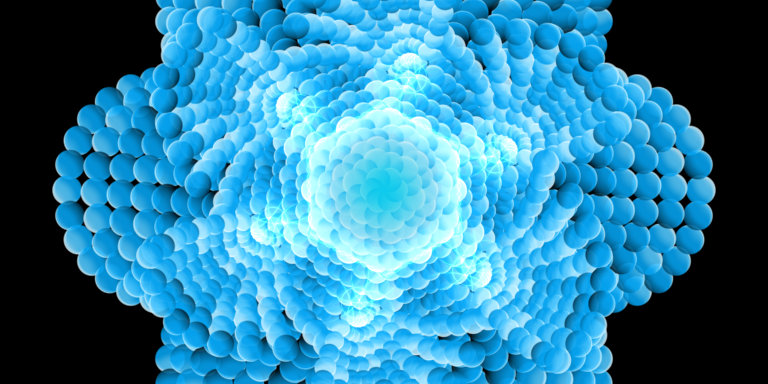
Reproduce this background procedurally as a WebGL 1 fragment shader.

```glsl
precision highp float;
// Sixfold flower of glossy blue beads with a glowing cyan hexagonal heart on black.
uniform vec2 u_resolution;

const float SIXTH = 1.0471976;

float hash(vec2 p) {
  vec3 q = fract(p.xyx * vec3(0.1031, 0.103, 0.0973));
  q += dot(q, q.yzx + 33.33);
  return fract((q.x + q.y) * q.z);
}

vec2 turn(vec2 p, float a) {
  float c = cos(a), s = sin(a);
  return vec2(c * p.x - s * p.y, s * p.x + c * p.y);
}

// Tone ramp: black, deep blue, azure, sky, ice, white
vec3 ramp(float t) {
  vec3 c = mix(vec3(0.0), vec3(0.01, 0.44, 0.65), smoothstep(0.0, 0.3, t));
  c = mix(c, vec3(0.02, 0.63, 0.93), smoothstep(0.25, 0.45, t));
  c = mix(c, vec3(0.32, 0.78, 0.99), smoothstep(0.5, 0.7, t));
  c = mix(c, vec3(0.69, 0.91, 1.0), smoothstep(0.7, 0.9, t));
  return mix(c, vec3(1.0), smoothstep(0.95, 1.3, t));
}

// Paints one slightly translucent bead, lit from its outer side
void bead(inout vec3 col, vec2 d, float radius, float tone) {
  float edge = 1.0 / u_resolution.y;
  float dist = length(d);
  if (dist > radius + edge) return;
  float l = min(dist / radius, 1.0);
  float lit = dot(d, vec2(0.7, 0.55)) / radius;
  float rim = pow(l, 9.0) * smoothstep(-0.5, 0.7, lit);
  float shade = tone + 0.26 * lit - 0.1 * l * l + 0.45 * rim;
  float cover = smoothstep(radius + edge, radius - edge, dist);
  col = mix(col, ramp(shade), cover * 0.9);
}

// Outer lobe: nested arcs of beads, the outermost at the back
void lobe(inout vec3 col, vec2 q) {
  if (length(q - vec2(0.52, 0.0)) > 0.46) return;
  for (int k = 0; k < 9; k++) {
    float row = float(k);
    for (int j = -6; j <= 6; j++) {
      float a = float(j) * 0.235;
      vec2 c = vec2(0.555 + 0.27 * cos(a) - row * (0.077 - 0.003 * row),
                    0.285 * sin(a) * (1.0 + 0.02 * row) + 0.006 * row);
      float tone = 0.56 - 0.032 * row + 0.26 * (hash(vec2(row, float(j) + 9.0)) - 0.5);
      bead(col, q - c, 0.0385 + 0.0004 * row, tone);
    }
  }
}

// Inner petal: curved strings fanning from a bright node to a beaded edge
void petal(inout vec3 col, vec2 q) {
  if (length(q - vec2(0.4, 0.25)) > 0.46) return;
  vec2 node = vec2(0.29, 0.09);
  for (int j = 0; j < 9; j++) {
    float s = float(j) / 8.0;
    vec2 tip = mix(mix(vec2(0.15, 0.4), vec2(0.6, 0.47), s),
                   mix(vec2(0.6, 0.47), vec2(0.61, 0.17), s), s);
    vec2 span = tip - node;
    for (int k = 1; k < 10; k++) {
      float t = float(k) / 9.0;
      vec2 c = node + span * t + vec2(span.y, -span.x) * t * (1.0 - t) * 0.45;
      float tone = mix(0.95, 0.58, t) + 0.34 * (hash(vec2(float(j) + 3.0, float(k))) - 0.5);
      bead(col, q - c, mix(0.02, 0.035, t), tone);
    }
  }
}

// Nearby beads of one concentric ring, slightly scattered in each sixth
void ringBead(inout vec3 col, vec2 p, float ring, float radius, float tone) {
  float wedge = SIXTH / ring;
  float shift = 0.5 * mod(ring, 2.0);
  float id = floor(atan(p.y, p.x) / wedge + shift);
  for (int k = -1; k <= 1; k++) {
    float slot = mod(id + float(k), 6.0 * ring);
    float vary = hash(vec2(mod(slot, ring) + 2.0, ring)) - 0.5;
    vec2 q = turn(p, -(slot + 0.5 - shift) * wedge) - vec2(0.035 * ring + 0.018 * vary, 0.0);
    bead(col, q, radius * (1.0 + 0.3 * vary), tone + 0.36 * vary);
  }
}

void main() {
  vec2 p = (gl_FragCoord.xy - 0.5 * u_resolution) / u_resolution.y - vec2(0.0, 0.005);
  float r = length(p);
  vec3 col = vec3(0.0);

  for (int i = 0; i < 6; i++) lobe(col, turn(p, -float(i) * SIXTH));
  if (r < 0.46)
    for (int i = 0; i < 7; i++) ringBead(col, p, 11.0 - float(i), 0.03, 0.42 + 0.06 * float(i));
  for (int i = 0; i < 6; i++) petal(col, turn(p, -float(i) * SIXTH));

  // Hexagonal heart of pale scales, tinted cyan in the middle
  vec2 h = abs(turn(p, -0.03));
  float hex = max(h.x, dot(h, vec2(0.5, 0.866))) - 0.195;
  vec3 heart = ramp(0.86);
  for (int i = 0; i < 6; i++) ringBead(heart, p, 6.0 - float(i), 0.034, 0.88);
  heart = mix(heart, vec3(0.69, 0.93, 1.0), 0.2);
  vec3 cyan = vec3(heart.r * 0.4, 0.55 + 0.38 * heart.g, 1.0);
  heart = mix(heart, cyan, exp(-r * r * 75.0));
  heart = mix(heart, vec3(0.05, 0.88, 1.0), 0.6 * exp(-r * r * 400.0));
  col = mix(col, heart, smoothstep(0.006, -0.006, hex) * 0.92);

  // Braided rim and soft halo
  float wave = 0.004 * sin(atan(p.y, p.x) * 30.0);
  float rim = exp(-abs(hex + wave) * 500.0) + exp(-abs(hex - wave) * 500.0);
  col += vec3(0.6, 0.8, 0.9) * (0.32 * rim + 0.14 * exp(-abs(hex) * 22.0));

  // Bright nodes with fine arcing wisps
  for (int i = 0; i < 6; i++) {
    vec2 q = turn(p, -float(i) * SIXTH) - vec2(0.28, 0.085);
    float fade = exp(-dot(q, q) * 180.0);
    float wisps = 0.0;
    for (int k = 0; k < 7; k++) {
      float size = 0.04 + 0.02 * float(k);
      vec2 center = turn(vec2(size, 0.0), 0.9 * float(k)) + vec2(0.01 * float(k) - 0.03, 0.0);
      wisps += exp(-abs(length(q - center) - size) * 600.0);
    }
    col += vec3(0.6, 0.8, 0.9) * (0.28 * exp(-length(q) * 20.0) + 0.4 * wisps * fade);
  }
  gl_FragColor = vec4(min(col, 1.0), 1.0);
}
```
